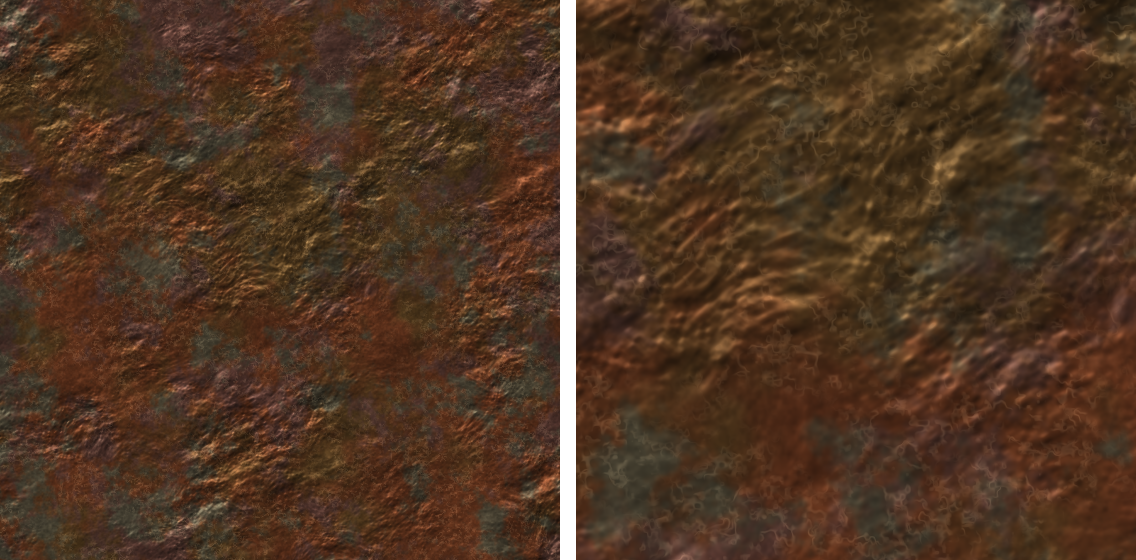
Left: the whole. Right: its middle third, enlarged.
A WebGL 2 fragment shader for this texture:

```glsl
#version 300 es
precision highp float;

#define RELIEF_SCALE 23.0
#define RELIEF_STRENGTH 0.0118
#define GRAIN_ANGLE 0.55
#define GRAIN_STRETCH 1.25
#define PATCH_SCALE 7.5
#define VEIN_SCALE 36.0
#define VEIN_WIDTH 0.0016
#define VEIN_STRENGTH 0.10
#define SPECKLE 0.14

uniform vec2 u_resolution;
out vec4 fragColor;

const vec3 OLIVE = vec3(0.262, 0.185, 0.092);
const vec3 RUST = vec3(0.318, 0.164, 0.090);
const vec3 PLUM = vec3(0.275, 0.182, 0.165);
const vec3 TEAL = vec3(0.235, 0.225, 0.175);
const vec3 TAN = vec3(1.0, 0.87, 0.68);

float hash(vec2 p) {
  return fract(sin(dot(p, vec2(127.1, 311.7))) * 43758.5453);
}

mat2 rotation(float angle) {
  float c = cos(angle), s = sin(angle);
  return mat2(c, s, -s, c);
}

float noise(vec2 p) {
  vec2 cell = floor(p), f = fract(p);
  vec2 u = f * f * f * (f * (f * 6.0 - 15.0) + 10.0);
  float low = mix(hash(cell), hash(cell + vec2(1, 0)), u.x);
  float high = mix(hash(cell + vec2(0, 1)), hash(cell + vec2(1, 1)), u.x);
  return mix(low, high, u.y);
}

// Fractal noise, normalised to stay centred on one half
float fbm(vec2 p, int octaves, float gain) {
  float sum = 0.0, total = 0.0, amplitude = 1.0;
  mat2 turn = rotation(0.5) * 2.03;
  for (int i = 0; i < octaves; i++) {
    sum += amplitude * noise(p);
    total += amplitude;
    amplitude *= gain;
    p = turn * p + 17.3;
  }
  return sum / total;
}

// Rock height, slightly drawn out along the grain
float height(vec2 p) {
  vec2 warp = vec2(noise(p * 14.0 + 3.1), noise(p * 14.0 + 41.7)) - 0.5;
  vec2 q = rotation(-GRAIN_ANGLE) * (p + 0.02 * warp);
  q *= vec2(1.0, GRAIN_STRETCH) * RELIEF_SCALE;
  return fbm(q, 4, 0.52);
}

// Slope towards a light at the upper left
float slope(vec2 p) {
  vec2 toLight = 0.0022 * normalize(vec2(-0.5, 1.0));
  return (height(p) - height(p + toLight)) / length(toLight);
}

// Thin jagged contour line of a noise field
float vein(vec2 p, float scale) {
  float field = fbm(p * scale, 4, 0.68);
  return 1.0 - smoothstep(0.0, VEIN_WIDTH * scale, abs(field - 0.5));
}

vec3 mineralColor(vec2 p) {
  float rust = smoothstep(0.34, 0.66, fbm(p * PATCH_SCALE * 0.7 + 5.0, 5, 0.68));
  float plum = smoothstep(0.48, 0.70, fbm(p * PATCH_SCALE * 1.6 + 61.0, 5, 0.68));
  float teal = smoothstep(0.50, 0.74, fbm(p * PATCH_SCALE * 1.8 + 113.0, 5, 0.68));
  vec3 color = mix(OLIVE, RUST, rust);
  color = mix(color, PLUM, 0.85 * plum);
  return mix(color, TEAL, 0.9 * teal);
}

void main() {
  vec2 p = gl_FragCoord.xy / min(u_resolution.x, u_resolution.y);

  // Relief is strong in some areas and nearly smooth in others
  float rough = smoothstep(0.34, 0.72, fbm(p * 8.0 + 29.0, 4, 0.6));
  float light = slope(p) * RELIEF_STRENGTH * mix(0.45, 1.85, rough);
  float stain = fbm(p * 14.0 + 83.0, 5, 0.68) - 0.5;

  // Shadows stay soft while lit faces turn pale
  float shade = light * (light < 0.0 ? 0.8 : 0.85);
  vec3 color = mineralColor(p) * exp(clamp(shade, -0.9, 0.65) + 0.5 * stain);
  color += vec3(0.15, 0.145, 0.13) * pow(max(light, 0.0), 1.3);

  // Fine pale veins, broken into short pieces and gathered in patches
  float veinMask = smoothstep(0.30, 0.62, fbm(p * 15.0 + 151.0, 3, 0.5));
  float gaps = smoothstep(0.2, 0.65, noise(p * 150.0 + 31.0));
  float veins = max(vein(p + 7.0, VEIN_SCALE), 0.8 * vein(p + 2.0, VEIN_SCALE * 1.6));
  color += TAN * VEIN_STRENGTH * veins * veinMask * gaps;

  // Small surface speckle
  color *= 1.0 + SPECKLE * (noise(p * 330.0) + noise(p * 190.0 + 9.0) - 1.0);

  fragColor = vec4(clamp(color, 0.0, 1.0), 1.0);
}
```
